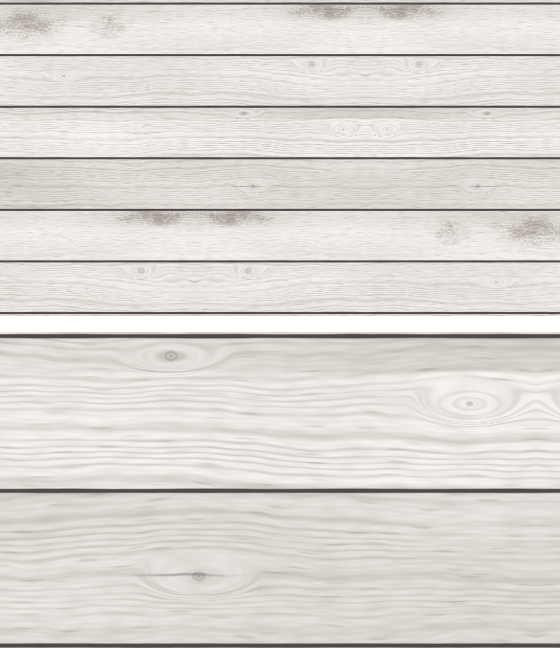
Top: the whole. Bottom: its middle third, enlarged.
Give the GLSL for this texture, as a WebGL 1 fragment shader.

```glsl
precision highp float;
// Whitewashed horizontal pine planks with mirrored grain, knots and worn paint.

uniform vec2 u_resolution;

// Lengths are fractions of the canvas height.
#define PITCH 0.1632
#define FIRST_GAP 0.0095
#define GAP_HALF_WIDTH 0.0011
#define MIRROR_X 0.616
#define RING_SPACING 0.0105
#define RING_DEPTH 0.34
#define FIBRE_DEPTH 0.20
#define WEAR_DEPTH 0.50
#define PAINT vec3(0.975, 0.957, 0.938)
#define WOOD vec3(0.65, 0.62, 0.60)
#define KNOT_BROWN vec3(0.47, 0.45, 0.44)
#define GAP_COLOR vec3(0.31, 0.29, 0.28)

vec2 hash2(vec2 p) {
  vec2 h = vec2(dot(p, vec2(127.1, 311.7)), dot(p, vec2(269.5, 183.3)));
  return fract(sin(h) * 43758.5);
}

// Cellular noise: distance to the nearest scattered point.
float cells(vec2 p) {
  vec2 id = floor(p), f = fract(p);
  float nearest = 2.0;
  for (int j = -1; j <= 1; j++) {
    for (int i = -1; i <= 1; i++) {
      vec2 o = vec2(float(i), float(j));
      nearest = min(nearest, length(o + hash2(id + o) - f));
    }
  }
  return nearest;
}

// Layered rotated sines, roughly -1 to 1.
float waves(vec2 p) {
  float sum = 0.0, amp = 0.5;
  for (int i = 0; i < 4; i++) {
    sum += amp * sin(p.x + 0.8 * sin(p.y * 0.7)) * cos(p.y);
    p = mat2(1.6, 1.2, -1.2, 1.6) * p + 1.3;
    amp *= 0.5;
  }
  return sum;
}

float bump(vec2 p, vec2 center, vec2 size) {
  vec2 d = (p - center) / size;
  return exp(-dot(d, d));
}

// Grain height bent around a knot, turning into closed ovals near it.
float bendGrain(float grain, vec2 p, vec2 center, vec2 size) {
  float near = bump(p, center, size);
  float oval = center.y + length((p - center) * vec2(size.y / size.x, 1.0));
  return mix(grain - 0.5 * (p.y - center.y) * near, oval, smoothstep(0.3, 0.8, near));
}

// Dark rim and heart of a knot.
float knotEye(vec2 p, vec2 center, float size) {
  float d = length((p - center) / (size * vec2(1.3, 1.0))) + 0.25 * waves(p * 150.0);
  return 0.4 * exp(-9.0 * (d - 1.0) * (d - 1.0)) + 0.6 * exp(-6.0 * d * d);
}

void main() {
  vec2 p = gl_FragCoord.xy / u_resolution.y;
  float px = 1.0 / u_resolution.y;
  float aspect = u_resolution.x / u_resolution.y;

  // Plank row, its kind (four alternate) and mirrored local position.
  float row = floor((p.y - FIRST_GAP) / PITCH);
  float kind = mod(row, 4.0);
  float x = row > 1.5 ? aspect - p.x : p.x;
  vec2 q = vec2(abs(x - MIRROR_X), p.y - FIRST_GAP - row * PITCH);
  vec2 seed = vec2(kind * 3.7, kind * 5.3);

  // Character of each kind: base tone, ring strength, knots, split.
  float base = 0.15, ringGain = 0.75, wear = 0.0, arch = 0.0;
  vec2 knotA = vec2(9.0), knotB = vec2(9.0), split = vec2(9.0);
  vec2 eye = vec2(0.007, 0.003);
  if (kind < 0.5) {            // arched grain with paired knots
    knotA = vec2(0.170, 0.134);
    knotB = vec2(0.955, 0.098);
    arch = bump(q, vec2(0.0, 0.078), vec2(0.25, 0.036));
  } else if (kind < 1.5) {     // worn plank
    base = 0.10;
    ringGain = 0.35;
    wear = bump(q, vec2(0.12, 0.142), vec2(0.12, 0.032))
         + 0.7 * bump(q, vec2(0.81, 0.09), vec2(0.05, 0.04))
         + bump(q, vec2(1.08, 0.10), vec2(0.12, 0.045));
    base += 0.16 * smoothstep(0.09, 0.15, q.y);
  } else if (kind < 2.5) {     // grey plank
    base = 0.27;
    knotA = vec2(0.356, 0.073);
    split = vec2(0.375, 0.074);
    eye.x = 0.004;
    base += 0.18 * bump(q, vec2(1.16, 0.12), vec2(0.16, 0.05));
  } else {                     // pale plank with a bare upper strip
    base = 0.08;
    ringGain = 1.0;
    eye = vec2(0.002, 0.004);
    knotA = vec2(0.070, 0.092);
    knotB = vec2(0.385, 0.142);
    split = vec2(0.70, 0.080);
    float strip = smoothstep(0.122, 0.128, q.y + 0.003 * waves(q * 20.0));
    base += strip * (0.15 + 0.22 * bump(q, vec2(0.0, q.y), vec2(0.25, 1.0)));
  }

  // Growth rings: contours of a warped height, ovals at knots and arches.
  float grain = q.y + 0.015 * waves(q * vec2(8.0, 12.0) + seed) + 0.034 * arch;
  grain = bendGrain(grain, q, knotA, vec2(0.065, 0.026));
  grain = bendGrain(grain, q, knotB, vec2(0.065, 0.022));
  float phase = grain / RING_SPACING + 0.7 * sin(grain * 95.0 + kind);
  float ring = pow(0.5 + 0.5 * sin(6.2832 * phase), 2.6);
  float ringFade = 0.65 + 0.5 * waves(q * vec2(4.0, 28.0) + seed + 2.0);

  // Fibres, thin cracks and broad clouds.
  float fibre = cells(vec2(q.x * 26.0, grain * 210.0) + seed) - 0.45;
  float crack = 1.0 - smoothstep(0.03, 0.16, cells(vec2(q.x * 9.0, grain * 80.0) + seed));
  float cloud = waves(q * vec2(6.0, 22.0) + seed + 4.0);

  // Mottled thin paint inside the worn patches.
  float flake = 0.5 * waves(q * vec2(45.0, 75.0)) + 0.9 * (0.45 - cells(q * vec2(95.0, 190.0)));
  float bare = smoothstep(0.2, 1.3, wear + flake * smoothstep(0.02, 0.4, wear));

  float tone = base + 0.10 * cloud + RING_DEPTH * ringGain * ringFade * ring
             + FIBRE_DEPTH * fibre + 0.18 * crack + WEAR_DEPTH * bare + 0.16 * wear;
  vec3 color = mix(PAINT, WOOD, clamp(tone, 0.0, 1.2));

  // Knot hearts and the fine splits beside them.
  float knots = knotEye(q, knotA, eye.x) + knotEye(q, knotB, eye.y);
  float splitBend = 0.003 * waves(vec2(q.x * 45.0, 1.0));
  knots += 0.7 * bump(q + vec2(0.0, splitBend), split, vec2(0.045, 0.0014));
  color = mix(color, KNOT_BROWN, 0.75 * min(knots, 1.0));

  // Gaps with slightly uneven edges and a soft shade beside them.
  float edge = min(q.y, PITCH - q.y);
  color *= 1.0 - 0.10 * exp(-edge / 0.003);
  float uneven = 0.0004 * waves(vec2(p.x * 40.0, row));
  float gap = 1.0 - smoothstep(GAP_HALF_WIDTH, GAP_HALF_WIDTH + 0.001 + px, edge + uneven);
  gl_FragColor = vec4(mix(color, GAP_COLOR, gap), 1.0);
}
```
